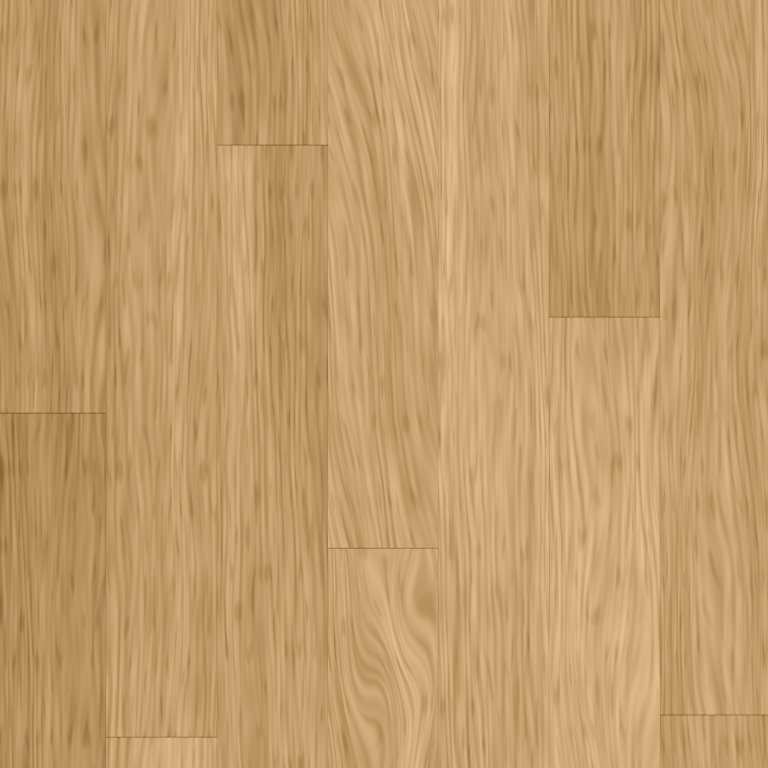
A WebGL 1 fragment shader for this texture:

```glsl
precision highp float;
// Oak floor: seven columns of upright planks, each with at most one butt joint.
// Every plank has its own tone, lean and figure; its grain is made of warped
// growth rings, broad bands, fine fibres and short pores in gradient noise.

uniform vec2 u_resolution;

#define OAK vec3(0.76, 0.62, 0.43)
#define SHADE vec3(0.95, 0.95, 1.0)
#define PLANK_WIDTH 0.1443
#define PLANK_SHIFT 0.0063
#define SEAM_HALF 0.0008
#define RING_COUNT 105.0
#define RING_DEPTH 0.062
#define BAND_DEPTH 0.10
#define FIBRE_DEPTH 0.085
#define PORE_DEPTH 0.075
#define JOINT_DARK 0.15
#define EDGE_DARK 0.05

// Unit gradient at a lattice point
vec2 gradient(vec2 cell) {
  float a = 6.2832 * fract(sin(dot(cell, vec2(127.1, 311.7))) * 43758.55);
  return vec2(cos(a), sin(a));
}

float gradientNoise(vec2 p) {
  vec2 i = floor(p), f = p - i;
  vec2 u = f * f * f * (f * (f * 6.0 - 15.0) + 10.0);
  float a = dot(gradient(i), f);
  float b = dot(gradient(i + vec2(1, 0)), f - vec2(1, 0));
  float c = dot(gradient(i + vec2(0, 1)), f - vec2(0, 1));
  float d = dot(gradient(i + vec2(1, 1)), f - vec2(1, 1));
  return mix(mix(a, b, u.x), mix(c, d, u.x), u.y);
}

// Value belonging to one of the seven columns
float pick(float column, vec4 first, vec3 last) {
  return dot(first, vec4(equal(vec4(column), vec4(0, 1, 2, 3))))
       + dot(last, vec3(equal(vec3(column), vec3(4, 5, 6))));
}

// Brightness offset of the wood at p
float grain(vec2 p, vec2 seed, float figure, float lean) {
  // Bend the rings into slanted and arched figure
  float stretch = 1.6 + 40.0 * figure * figure / (0.03 + figure);
  float bend = gradientNoise(vec2(p.x * 12.0, p.y * stretch) + seed);
  float wobble = gradientNoise(vec2(p.x * 30.0, p.y * 7.0) + seed.yx);
  float across = p.x + lean * p.y + figure * bend + 0.004 * wobble;

  // Growth rings of uneven spacing and strength
  float drift = gradientNoise(vec2(across * 45.0, p.y * 4.0) + seed);
  float rings = RING_COUNT / (1.0 + 7.0 * figure);
  float ring = 0.5 + 0.5 * sin(6.2832 * (across * rings + 1.3 * drift));
  float strength = 0.85 + 1.3 * gradientNoise(vec2(across * 18.0, p.y * 2.5) + seed.yx);
  float tone = RING_DEPTH * strength * (0.42 - ring * ring);

  // Broad bands, fibres and pores
  tone += BAND_DEPTH * gradientNoise(vec2(across * 26.0, p.y * 1.4) + seed + 5.0);
  tone += FIBRE_DEPTH * gradientNoise(vec2(across * 230.0, p.y * 13.0) + seed);
  float pore = gradientNoise(vec2(across * 165.0, p.y * 20.0) + seed.yx);
  return tone - PORE_DEPTH * smoothstep(0.15, 0.55, pore);
}

// Coverage of a thin line at distance d
float seam(float d, float pixel) {
  return clamp((SEAM_HALF - abs(d)) / pixel + 0.5, 0.0, 1.0);
}

void main() {
  vec2 uv = gl_FragCoord.xy / u_resolution;
  vec2 pixel = 1.0 / u_resolution;

  // Plank layout; a joint above 1 leaves the column whole
  float s = (uv.x + PLANK_SHIFT) / PLANK_WIDTH;
  float column = floor(s);
  float joint = pick(column, vec4(0.462, 0.040, 0.811, 0.286), vec3(2.0, 0.587, 0.069));
  float upper = step(joint, uv.y);
  if (joint > 1.0) upper = 1.0;
  vec2 seed = vec2(7.37, 2.91) * column + vec2(3.71, 11.33) * upper + 1.7;

  // Character of this plank
  float tone = mix(
    pick(column, vec4(-0.068, 0.022, -0.02, 0.03), vec3(0.03, 0.03, -0.008)),
    pick(column, vec4(-0.043, 0.0, -0.028, 0.03), vec3(0.03, -0.032, 0.006)), upper);
  float figure = mix(
    pick(column, vec4(0.018, 0.02, 0.016, 0.085), vec3(0.014, 0.04, 0.02)),
    pick(column, vec4(0.03, 0.024, 0.028, 0.035), vec3(0.014, 0.012, 0.036)), upper);
  float lean = pick(column, vec4(0.01, -0.015, 0.012, 0.13), vec3(0.02, 0.015, 0.035));

  // Wood, then the seams between planks
  tone += grain(uv, seed, figure, lean);
  float edge = (fract(s + 0.5) - 0.5) * PLANK_WIDTH;
  tone -= EDGE_DARK * seam(edge, pixel.x);
  tone -= JOINT_DARK * seam(uv.y - joint, pixel.y);

  gl_FragColor = vec4(clamp(OAK + tone * SHADE, 0.0, 1.0), 1.0);
}
```
